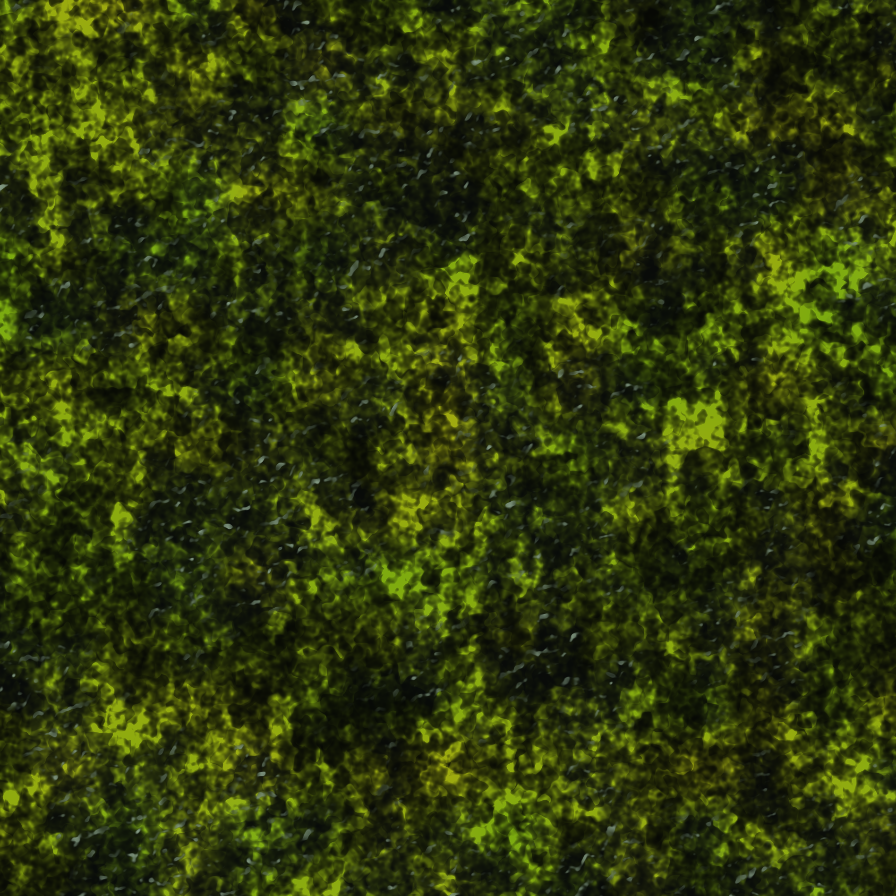
Write a WebGL 2 fragment shader that draws this texture.

```glsl
#version 300 es
precision highp float;

#define FLAKE_SCALE 58.0
#define GRAIN_SCALE 150.0
#define GLINT_SCALE 92.0
#define CONTRAST 0.66
#define BRIGHTNESS 0.165
#define WET_DARKENING 0.75
#define GLINT_START 0.15
#define GLINT_FULL 0.42
#define LEAF_TINT vec3(0.83, 1.0, 0.07)
#define SHADOW_TINT vec3(0.008, 0.012, 0.018)
#define GLINT_DIM vec3(0.22, 0.27, 0.22)
#define GLINT_BRIGHT vec3(0.52, 0.61, 0.52)

uniform vec2 u_resolution;
out vec4 fragColor;

float hash(vec2 p) {
    vec3 q = fract(p.xyx * 0.1031);
    q += dot(q, q.yzx + 33.33);
    return fract((q.x + q.y) * q.z);
}

// Smooth value noise, 0 to 1
float noise(vec2 p) {
    vec2 cell = floor(p);
    vec2 f = fract(p);
    f = f * f * (3.0 - 2.0 * f);
    float low = mix(hash(cell), hash(cell + vec2(1, 0)), f.x);
    float high = mix(hash(cell + vec2(0, 1)), hash(cell + vec2(1, 1)), f.x);
    return mix(low, high, f.y);
}

// Noise scaled to zero mean and roughly unit deviation
float unitNoise(vec2 p) {
    return (2.0 * noise(p) - 1.0) / 0.43;
}

vec2 rotate(vec2 p, float angle) {
    float c = cos(angle), s = sin(angle);
    return vec2(c * p.x - s * p.y, s * p.x + c * p.y);
}

// Irregular cells, each with its own tone, blended over narrow borders
float flakes(vec2 p) {
    vec2 cell = floor(p);
    float toneSum = 0.0, weightSum = 0.0;
    for (int y = -1; y <= 1; y++) {
        for (int x = -1; x <= 1; x++) {
            vec2 id = cell + vec2(x, y);
            vec2 center = id + vec2(hash(id + 17.3), hash(id + 71.9));
            vec2 d = p - center;
            float weight = exp(-12.0 * dot(d, d));
            toneSum += weight * hash(id + 131.7);
            weightSum += weight;
        }
    }
    return (2.0 * toneSum / max(weightSum, 1e-9) - 1.0) / 0.52;
}

// Crinkled surface height for the glints
float relief(vec2 p) {
    vec2 q = rotate(p, 0.45) * GLINT_SCALE;
    return noise(q + 210.0) + 0.5 * noise(q * 2.1 + 340.0);
}

void main() {
    vec2 p = gl_FragCoord.xy / u_resolution.y;

    // Ragged flake outlines
    vec2 warp = vec2(noise(p * 105.0 + 40.0), noise(p * 105.0 + 90.0)) - 0.5;
    vec2 q = p + warp * 0.011;

    // Wet patches where the surface is dark and glossy
    float wetness = 0.65 * unitNoise(p * 9.0 + 15.0)
                  + 0.75 * unitNoise(rotate(p, 0.7) * 27.0 + 160.0);
    float wet = smoothstep(-0.7, 1.1, wetness);

    // Leaf tone, from broad patches down to fine grain
    float tone = 0.32 * unitNoise(p * 8.0 + 55.0)
               + 0.36 * flakes(q * 24.0 + 30.0)
               + 0.52 * flakes(q * FLAKE_SCALE + 80.0)
               + 0.36 * flakes(rotate(q, 0.5) * FLAKE_SCALE * 1.9 + 120.0)
               + 0.40 * unitNoise(rotate(p, 0.35) * GRAIN_SCALE + 250.0)
               + 0.28 * unitNoise(rotate(p, 1.1) * GRAIN_SCALE * 1.6 + 400.0);

    // Faint upright fibres
    tone += 0.24 * unitNoise(p * vec2(95.0, 13.0) + 60.0);
    tone += WET_DARKENING * (0.4 - wet);
    tone = clamp(tone, -3.0, 2.1);

    // Leaf colour, drifting between yellow and green
    float light = BRIGHTNESS * exp(CONTRAST * tone);
    vec3 tint = LEAF_TINT;
    tint.r += 0.05 * unitNoise(p * 14.0 + 300.0);
    vec3 color = light * tint + SHADOW_TINT * (0.8 + wet);

    // Glints on slopes that face the light
    vec2 lightStep = vec2(-0.0018, 0.0036);
    float slope = relief(p + lightStep) - relief(p);
    float glint = smoothstep(GLINT_START, GLINT_FULL, slope) * wet;
    float sparkle = noise(p * 130.0 + 500.0);
    vec3 gloss = mix(GLINT_DIM, GLINT_BRIGHT, sparkle * glint);
    color = mix(color, gloss, glint * (0.45 + 0.55 * sparkle));

    fragColor = vec4(color, 1.0);
}
```
